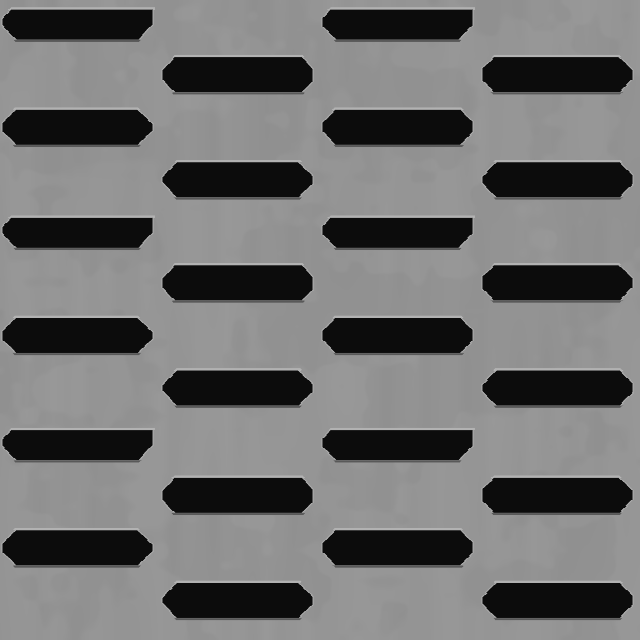
A WebGL 1 fragment shader for this pattern:

```glsl
precision highp float;
// Grey sheet metal punched with staggered black slots, four columns of six.
// Each slot is a chamfered bar distance function with a lit upper rim and a
// shaded lower rim; hashes vary the tips, value noise gives faint streaks.

#define COLUMNS 4.0
#define ROWS 6.0
#define ROW_PITCH 0.1643
#define FIRST_SLOT vec2(0.1211, 0.0345)
#define HALF_SIZE vec2(0.1172, 0.0273)
#define TOP_TRIM 0.0078
#define RIM_WIDTH 0.0036
#define TIP_RIM 0.0018
#define METAL vec3(0.58)
#define HOLE vec3(0.047)
#define RIM_LIGHT vec3(0.70)
#define RIM_DARK vec3(0.35)

uniform vec2 u_resolution;

float hash(vec2 p) {
  return fract(sin(dot(p, vec2(127.1, 311.7))) * 43758.5453);
}

float noise(vec2 p) {
  vec2 i = floor(p);
  vec2 f = fract(p);
  f = f * f * (3.0 - 2.0 * f);
  float low = mix(hash(i), hash(i + vec2(1.0, 0.0)), f.x);
  float high = mix(hash(i + vec2(0.0, 1.0)), hash(i + 1.0), f.x);
  return mix(low, high, f.y);
}

// Brushed streaks plus soft-edged darker blotches
vec3 sheetMetal(vec2 p) {
  float streak = noise(p * vec2(48.0, 5.0)) - 0.5;
  float patches = 0.65 * noise(p * 13.0) + 0.35 * noise(p * 43.0 + 7.0);
  float blotch = smoothstep(0.46, 0.58, patches);
  return METAL + 0.018 * streak + 0.016 * (0.45 - blotch);
}

// Distance to one slot; q is relative to its centre with y up
float slotDistance(vec2 q, vec2 id, float top, float trimmed) {
  float side = step(0.0, q.x);
  vec2 kind = vec2(id.x + 7.0 * side, mod(id.y, 2.0));
  float blunt = 0.004 + 0.007 * hash(kind + 3.0);
  float jag = 0.0028 * (hash(kind + floor(q.y / 0.004) * 1.7) - 0.5);
  float chamfer = (abs(q.x) + abs(q.y) - HALF_SIZE.x - blunt + jag) * 0.7071;
  // Trimmed slots keep a square upper right corner
  float square = trimmed * side * step(0.0, q.y);
  chamfer = mix(chamfer, -1.0, square);
  float bar = max(abs(q.x) - HALF_SIZE.x, max(q.y - top, -q.y - HALF_SIZE.y));
  return max(bar, chamfer);
}

void main() {
  vec2 p = gl_FragCoord.xy / u_resolution;
  float pixel = 1.0 / min(u_resolution.x, u_resolution.y);
  vec3 color = sheetMetal(p);

  // Slot index, counted from the upper left; odd columns drop half a row
  float column = floor(p.x * COLUMNS);
  float down = 1.0 - p.y - FIRST_SLOT.y - 0.5 * ROW_PITCH * mod(column, 2.0);
  float row = floor(down / ROW_PITCH + 0.5);
  vec2 id = vec2(column, row);

  // The middle pair of rows sits slightly high
  float lift = 0.0033 * step(1.5, row) * step(row, 3.5);
  vec2 q = vec2(p.x - FIRST_SLOT.x - column / COLUMNS,
                row * ROW_PITCH - lift - down);

  // Every other slot of the even columns is thinner
  float trimmed = (1.0 - mod(column, 2.0)) * (1.0 - mod(row, 2.0));
  float top = HALF_SIZE.y - TOP_TRIM * trimmed;
  float d = slotDistance(q, id, top, trimmed);
  float present = step(-0.5, row) * step(row, ROWS - 0.5);

  // Rims: full width along the flat edges, thin around the tips
  float below = 1.0 - smoothstep(-pixel, pixel, q.y + HALF_SIZE.y);
  float flatEdge = max(step(top, q.y), step(q.y, -HALF_SIZE.y));
  float width = mix(TIP_RIM, RIM_WIDTH, flatEdge);
  float rim = 1.0 - smoothstep(-0.5 * pixel, 0.5 * pixel, d - width);
  float hole = 1.0 - smoothstep(-0.5 * pixel, 0.5 * pixel, d);
  vec3 rimColor = mix(RIM_LIGHT, RIM_DARK, below);
  color = mix(color, rimColor, rim * present * mix(0.7, 1.0, flatEdge));
  color = mix(color, HOLE, hole * present);

  gl_FragColor = vec4(color, 1.0);
}
```
